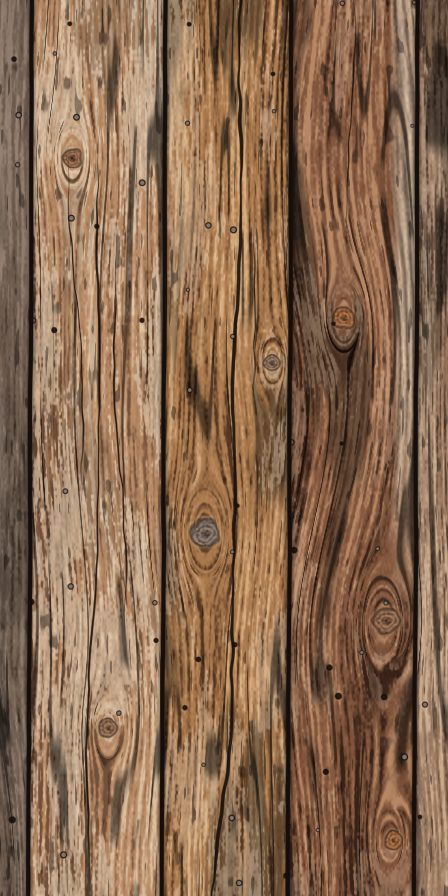
Write a Shadertoy shader that draws this texture.

```glsl
// Weathered timber wall: five upright boards split by dark, slightly leaning gaps.
// Grain is stretched noise bent around knots like a flow around cylinders;
// bleached wear, stains, cracks and scattered nails are layered on top.

const float GAPS[4] = float[4](.068, .366, .647, .929);
const float GAP_WIDTH = .0048;
const float LEAN = .004;
const float RING_FREQ = 400.;
const float WOOD_GAMMA = .79;
const vec2 NAIL_CELL = vec2(.098, .12);
const float NAIL_CHANCE = .36;

// Board tones, left to right
const vec3 DEEP[5] = vec3[5](vec3(.20,.15,.12), vec3(.36,.23,.15), vec3(.24,.14,.08),
  vec3(.15,.08,.05), vec3(.27,.18,.13));
const vec3 BODY[5] = vec3[5](vec3(.34,.27,.22), vec3(.66,.46,.31), vec3(.60,.39,.22),
  vec3(.42,.25,.16), vec3(.53,.39,.29));
const vec3 PALE[5] = vec3[5](vec3(.48,.40,.34), vec3(.82,.69,.55), vec3(.80,.61,.41),
  vec3(.66,.45,.31), vec3(.74,.60,.47));
const float BLEACH[5] = float[5](.1, .8, .45, .25, .35);
const float STAIN[5] = float[5](.25, .22, .48, .5, .32);
const vec3 BLEACHED = vec3(.83, .72, .60);
const vec3 GAP_COLOR = vec3(.085, .055, .04);
const vec3 NAIL_COLOR = vec3(.50, .45, .41);

// Knots: centre, radius, greyness
const vec4 KNOTS[7] = vec4[7](
  vec4(.161, 1.648, .022, .3), vec4(.242, .375, .021, .5), vec4(.458, .81, .031, 1),
  vec4(.607, 1.19, .018, .7), vec4(.768, 1.29, .024, 0), vec4(.862, .615, .03, .4),
  vec4(.878, .125, .021, 0));
// Cracks: x at mid height, slope, lower end, upper end
const vec4 CRACKS[6] = vec4[6](
  vec4(.52, .028, -.3, 2.3), vec4(.575, .01, 1, 1.6), vec4(.215, .015, -.1, 1.8),
  vec4(.18, -.02, .8, 1.72), vec4(.268, -.02, .5, 1.5), vec4(.785, .005, 1.38, 2.1));

float hash(vec2 p) {
  vec3 q = fract(vec3(p.xyx) * .1031);
  q += dot(q, q.yzx + 33.33);
  return fract((q.x + q.y) * q.z);
}

float noise(vec2 p) {
  vec2 i = floor(p), f = fract(p);
  f = f * f * (3. - 2. * f);
  return mix(mix(hash(i), hash(i + vec2(1, 0)), f.x),
             mix(hash(i + vec2(0, 1)), hash(i + vec2(1, 1)), f.x), f.y);
}

float fbm(vec2 p) {
  float sum = 0., amp = .53;
  for (int i = 0; i < 4; i++) { sum += amp * noise(p); p = p * 2.03 + 17.1; amp *= .5; }
  return sum;
}

// 1 below the edge, 0 above it, softened by s
float below(float edge, float s, float x) { return 1. - smoothstep(edge - s, edge + s, x); }

void mainImage(out vec4 fragColor, in vec2 fragCoord) {
  vec2 p = fragCoord / iResolution.xy * vec2(1, 2);
  float aa = .8 / iResolution.x;

  // Which board, and how far to the nearest gap
  float bx = p.x - LEAN * (p.y - 1.) + .003 * (noise(vec2(p.y * 9., 2)) - .5);
  int board = 0;
  float gapDist = 1.;
  for (int i = 0; i < 4; i++) {
    if (bx > GAPS[i]) board = i + 1;
    gapDist = min(gapDist, abs(bx - GAPS[i]));
  }
  float seed = float(board) * 13.7;

  // Grain coordinate, bent by drift and knots, with closed ovals around each knot
  float drift = board == 3 ? .085 : .05;
  float u = p.x + drift * (noise(vec2(p.x * 6. + seed, p.y * 1.8)) - .5);
  for (int i = 0; i < 7; i++) {
    vec2 d = p - KNOTS[i].xy;
    float r = length(d * vec2(1, .45)), eye = 1.5 * KNOTS[i].z;
    u -= below(.175, .125, r) * d.x * min(eye * eye / max(r * r, 1e-6), 1.);
    u += 1.3 * max(eye - r, 0.);
  }
  float g = u + seed;

  // Wood: broad bands, growth lines and fine fibres
  float broad = fbm(vec2(u * 20. + seed, p.y * 1.1));
  float rings = .5 + .5 * sin(u * RING_FREQ + 10. * noise(vec2(u * 24. + seed, p.y * .9)));
  float streak = noise(vec2(u * 130. + seed, p.y * 4.));
  float fibre = noise(vec2(u * 250., p.y * 26.));
  float grit = noise(p * vec2(240, 130));
  float tone = .53 + .9 * (broad - .5) + .32 * (rings - .5)
    + .55 * (streak - .5) + .42 * (fibre - .5) + .24 * (grit - .5);
  vec3 col = mix(DEEP[board], BODY[board], smoothstep(0., .5, tone));
  col = mix(col, PALE[board], smoothstep(.48, 1., tone));

  // Stains and bleached wear, ragged along the grain
  float blotch = fbm(vec2(g * 13., p.y * 2.6 + seed)) + .25 * (streak - .5);
  col *= 1. - STAIN[board] * smoothstep(.52, .7, blotch);
  float worn = fbm(vec2(g * 14., p.y * 4. + 5.)) + .3 * (fibre - .5) + .15 * (grit - .5);
  float bleach = .75 * BLEACH[board] * smoothstep(.53, .64, worn);
  if (board == 3) {
    float sapwood = smoothstep(.875, .905, p.x + .02 * streak) * smoothstep(.5, 1.1, p.y);
    bleach = max(bleach, sapwood * (.4 + .45 * rings));
  }
  col = mix(col, BLEACHED * (.72 + .26 * fibre + .14 * grit), bleach);

  // Hairline checks that follow the grain, broken along their length
  float contour = abs(noise(vec2(g * 38., p.y * 1.4)) - .5);
  float broken = smoothstep(.42, .58, noise(vec2(g * 18., p.y * 5.)));
  col *= 1. - .6 * broken * below(.047, .027, contour);
  col *= 1. - .45 * smoothstep(.8, .9, noise(vec2(u * 150., p.y * 20. + seed)));

  // Knots: concentric rings, dark rim and heart
  for (int i = 0; i < 7; i++) {
    vec2 d = p - KNOTS[i].xy;
    float r = length(d) / KNOTS[i].z + .3 * (noise(d * 60. + float(i) * 7.) - .5);
    vec3 heart = mix(vec3(.55, .32, .18), vec3(.43, .36, .31), KNOTS[i].w);
    heart *= .85 + .15 * sin(r * 19.) + .5 * (noise(d * 220.) - .5);
    heart *= mix(.55, 1., smoothstep(0., .4, r));
    col = mix(col, PALE[board] * (.7 + .3 * fibre), .4 * below(1.25, .15, r));
    col = mix(col, heart, below(.97, .08, r));
    col *= 1. - .45 * below(.08, .08, abs(r - 1.));
  }
  col = pow(col, vec3(WOOD_GAMMA));

  // Cracks, tapering to their ends
  for (int i = 0; i < 6; i++) {
    vec4 c = CRACKS[i];
    float k = float(i);
    float wobble = .034 * noise(vec2(p.y * 2.6, k * 5.3)) + .005 * noise(vec2(p.y * 22., k)) - .02;
    float taper = clamp(4. * min(p.y - c.z, c.w - p.y), 0., 1.);
    float width = (i == 0 ? .0032 : .0017) * taper * (.6 + .8 * noise(vec2(p.y * 7., k)));
    float dist = abs(p.x - c.x - c.y * (p.y - 1.) - wobble);
    col = mix(col, GAP_COLOR, .9 * taper * below(width, aa, dist));
  }

  // Nails: grey heads in dark holes, some of them empty
  vec2 cell = floor(p / NAIL_CELL);
  vec2 jitter = .2 + .6 * vec2(hash(cell + 3.1), hash(cell + 8.7));
  float nail = length(p - (cell + jitter) * NAIL_CELL);
  float size = .0045 + .0035 * hash(cell + 5.5);
  if (hash(cell + 21.) < NAIL_CHANCE) {
    col = mix(col, GAP_COLOR, .9 * below(size, aa, nail));
    col = mix(col, NAIL_COLOR, step(.35, hash(cell + 31.)) * below(size * .65, aa, nail));
  }

  // Rounded board edges and the gaps between
  col *= .72 + .28 * smoothstep(.004, .014, gapDist);
  col = mix(col, GAP_COLOR, below(GAP_WIDTH, aa, gapDist));
  fragColor = vec4(clamp(col, 0., 1.), 1);
}
```
